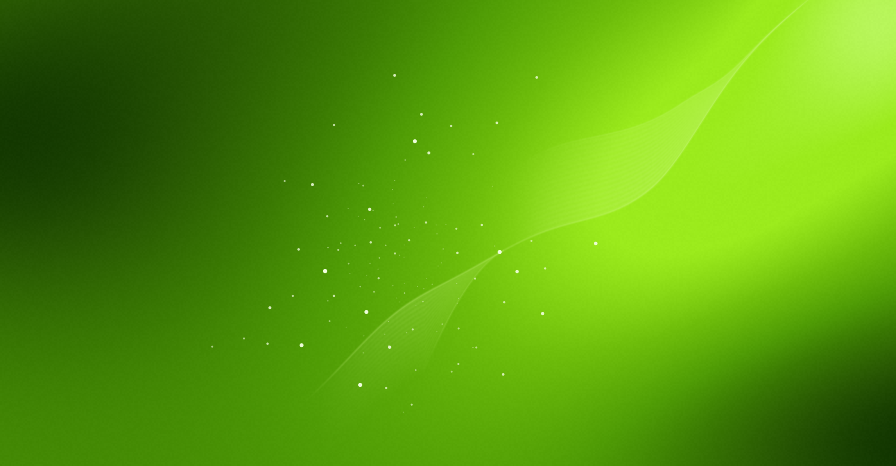
Reproduce this background procedurally as a Shadertoy shader.

```glsl
#define RIBBON_ALPHA 0.34
#define EDGE_ALPHA 0.20
#define EDGE_WIDTH 0.0016
#define STRANDS 16.0
#define TWIST_X 0.5625
#define DOT_CELL 0.062
#define DUST_CELL 0.021
#define GRAIN 0.012
#define CONTRAST 1.10
#define RIBBON_COLOR vec3(0.80, 0.97, 0.52)
#define DOT_COLOR vec3(0.95, 1.00, 0.88)

float hash(vec2 p) {
    vec3 q = fract(vec3(p.xyx) * 0.1031);
    q += dot(q, q.yzx + 33.33);
    return fract((q.x + q.y) * q.z);
}

float glow(vec2 p, vec2 center, vec2 radius) {
    vec2 d = (p - center) / radius;
    return exp(-dot(d, d));
}

float bump(float x, float center, float width) {
    float d = (x - center) / width;
    return exp(-d * d);
}

// Tone ramp from deep forest to pale lime
vec3 palette(float t) {
    vec3 c = mix(vec3(0.05, 0.18, 0.00), vec3(0.15, 0.33, 0.01), clamp(t / 0.2, 0.0, 1.0));
    c = mix(c, vec3(0.23, 0.48, 0.01), clamp((t - 0.20) / 0.20, 0.0, 1.0));
    c = mix(c, vec3(0.31, 0.61, 0.02), clamp((t - 0.40) / 0.15, 0.0, 1.0));
    c = mix(c, vec3(0.43, 0.74, 0.04), clamp((t - 0.55) / 0.20, 0.0, 1.0));
    c = mix(c, vec3(0.61, 0.92, 0.11), clamp((t - 0.75) / 0.22, 0.0, 1.0));
    return mix(c, vec3(0.74, 0.97, 0.40), clamp((t - 1.06) / 0.25, 0.0, 1.0));
}

// Broad diagonal light with dark left and lower right areas
float backgroundTone(vec2 uv, float aspect) {
    vec2 d = (uv - vec2(0.805, 0.62)) * vec2(aspect, 1.0);
    vec2 axis = vec2(0.78, 0.62);
    vec2 r = vec2(dot(d, axis), dot(d, vec2(-axis.y, axis.x))) / vec2(0.75, 0.48);
    float tone = 0.48 + 0.55 * exp(-dot(r, r));
    tone += 0.38 * glow(uv, vec2(1.0), vec2(0.13, 0.26));
    tone -= 0.37 * glow(uv, vec2(0.0, 0.69), vec2(0.29, 0.36));
    tone -= 0.14 * glow(uv, vec2(0.25, 1.05), vec2(0.25, 0.28));
    tone -= 0.47 * glow(uv, vec2(1.02, 0.07), vec2(0.33, 0.32));
    return 0.55 + (tone - 0.55) * CONTRAST;
}

// Ribbon boundaries as heights over x
float ribbonAxis(float x) { return 0.14 + (x - 0.345) * 1.546; }

float mainEdge(float x) {
    float dipWidth = x < 0.725 ? 0.11 : 0.08;
    return ribbonAxis(x) + 0.04 * bump(x, 0.44, 0.07) - 0.135 * bump(x, 0.725, dipWidth);
}

float farEdge(float x, bool isLeft) {
    float fold = max(TWIST_X - x, 0.0) / 0.075;
    float left = mainEdge(x) - 0.12 * min(fold * fold, 1.4);
    float right = 0.145 * (1.0 - smoothstep(0.57, 0.76, x)) - 0.02 * bump(x, 0.81, 0.04);
    return isLeft ? left : ribbonAxis(x) + right;
}

float curveLine(float dy, float slope, float px) {
    float d = abs(dy) / sqrt(1.0 + slope * slope);
    return 1.0 - smoothstep(0.0, EDGE_WIDTH + px, d);
}

float ribbon(vec2 uv, float aspect, float px) {
    float x = uv.x;
    bool isLeft = x < TWIST_X;
    float a = mainEdge(x), b = farEdge(x, isLeft);
    float h = 0.002;
    float slopeA = (mainEdge(x + h) - a) / (h * aspect);
    float slopeB = (farEdge(x + h, isLeft) - b) / (h * aspect);
    float inside = smoothstep(-px, px, uv.y - min(a, b)) * (1.0 - smoothstep(-px, px, uv.y - max(a, b)));
    float span = abs(b - a);
    float s = clamp(abs(uv.y - a) / max(span, 0.001), 0.0, 1.0);

    // Fine strands vanish where the ribbon gets narrow
    float visible = smoothstep(2.0, 5.0, span / (STRANDS * px));
    float weave = 1.0 + 0.15 * visible * sin(6.2832 * STRANDS * s);
    float leftPart = 0.65 * smoothstep(0.34, 0.47, x) * (1.0 - s * mix(1.0, 0.35, smoothstep(0.46, 0.52, x)));
    float rightPart = smoothstep(0.55, 0.80, x) * 0.8 + 0.35 * (1.0 - s) * smoothstep(TWIST_X, 0.62, x);
    float fill = inside * weave * (isLeft ? leftPart : rightPart);

    float ends = smoothstep(0.33, 0.40, x) * (1.0 - smoothstep(0.87, 0.92, x));
    float farFade = isLeft ? smoothstep(0.475, 0.50, x) : smoothstep(TWIST_X, 0.72, x);
    float lines = curveLine(uv.y - a, slopeA, px) + 0.6 * farFade * curveLine(uv.y - b, slopeB, px);
    return RIBBON_ALPHA * fill + EDGE_ALPHA * ends * lines;
}

// One jittered dot per cell, kept according to local density; most are small
float dots(vec2 uv, float aspect, float cell, vec2 spread, float amount, float size, float px) {
    vec2 grid = uv * vec2(aspect, 1.0) / cell;
    vec2 id = floor(grid);
    vec2 jitter = vec2(hash(id + 7.0), hash(id + 31.0)) * 0.8 + 0.1;
    vec2 home = (id + 0.5) * cell / vec2(aspect, 1.0);
    float keep = step(hash(id + 53.0) + 0.01, amount * glow(home, vec2(0.45, 0.42), spread));
    float big = hash(id + 71.0);
    float radius = size * mix(0.45, 1.0, big * big);
    float d = length(grid - id - jitter) * cell;
    return keep * (1.0 - smoothstep(radius - px * 0.5, radius + px * 0.5, d)) * mix(0.55, 1.0, big);
}

void mainImage(out vec4 fragColor, in vec2 fragCoord) {
    vec2 uv = fragCoord / iResolution.xy;
    float aspect = iResolution.x / iResolution.y;
    float px = 1.0 / iResolution.y;
    vec3 color = palette(backgroundTone(uv, aspect));
    color += GRAIN * (hash(floor(uv * vec2(aspect, 1.0) * 260.0)) - 0.5);
    color = mix(color, RIBBON_COLOR, clamp(ribbon(uv, aspect, px), 0.0, 0.7));
    float sparks = dots(uv, aspect, DOT_CELL, vec2(0.15, 0.28), 0.70, 0.0046, px);
    float dust = dots(uv, aspect, DUST_CELL, vec2(0.07, 0.16), 0.45, 0.0020, px);
    color = mix(color, DOT_COLOR, max(sparks, 0.5 * dust));
    fragColor = vec4(color, 1.0);
}
```
